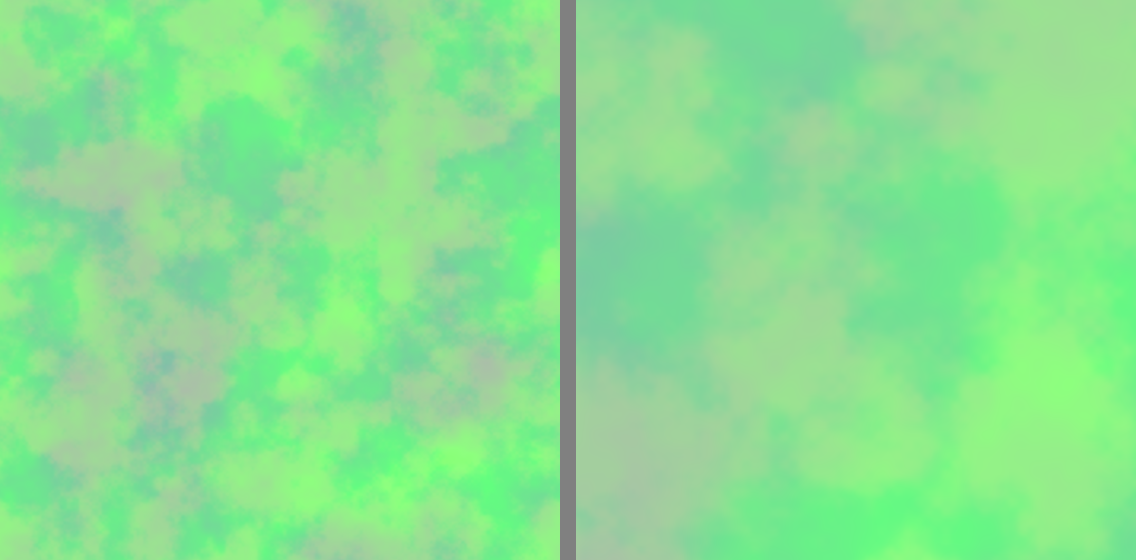
Left, the full canvas; right, a detail of the centre.
A WebGL 1 fragment shader for this texture:

```glsl
precision highp float;
// Draws a seamless mottled green cloud texture with soft teal and yellow-green patches.

uniform vec2 u_resolution;

const vec3 MEAN_COLOR = vec3(0.435, 0.884, 0.571); // colour inside a patch at middle tone
const vec3 TONE_SHIFT = vec3(-0.18, 0.40, -0.26);  // from greyish to vivid green
const float PATCH_RED = 0.17;                      // red added outside the patches
const float PATCH_LOW = 0.32;                      // noise level of a patch core
const float PATCH_HIGH = 0.63;                     // noise level of the flat ground
const float TONE_CELLS = 6.0;                      // whole cells across the canvas
const float PATCH_CELLS = 11.0;
const float TONE_GAIN = 0.55;
const float PATCH_GAIN = 0.60;
const int OCTAVES = 5;

float hash(vec2 cell, float seed) {
  return fract(sin(dot(cell, vec2(127.1, 311.7)) + seed * 74.7) * 43758.5453);
}

// Value noise that repeats after a whole number of cells.
float wrappedNoise(vec2 p, float period, float seed) {
  vec2 cell = floor(p);
  vec2 f = p - cell;
  vec2 w = f * f * f * (f * (f * 6.0 - 15.0) + 10.0);
  vec2 a = mod(cell, period);
  vec2 b = mod(cell + 1.0, period);
  float bottom = mix(hash(a, seed), hash(vec2(b.x, a.y), seed), w.x);
  float top = mix(hash(vec2(a.x, b.y), seed), hash(b, seed), w.x);
  return mix(bottom, top, w.y);
}

// Normalised sum of octaves; each octave is shifted to hide the lattice.
float clouds(vec2 uv, float cells, float gain, float seed) {
  float sum = 0.0;
  float total = 0.0;
  float weight = 1.0;
  for (int i = 0; i < OCTAVES; i++) {
    float layer = seed + float(i);
    vec2 shift = vec2(0.37, 0.71) * layer;
    sum += weight * wrappedNoise(uv * cells + shift, cells, layer);
    total += weight;
    weight *= gain;
    cells *= 2.0;
  }
  return sum / total;
}

void main() {
  vec2 uv = gl_FragCoord.xy / u_resolution;

  // Broad tone drift, then finer patches that flatten into the ground.
  float tone = clouds(uv, TONE_CELLS, TONE_GAIN, 3.0) - 0.5;
  float ground = smoothstep(PATCH_LOW, PATCH_HIGH,
                            clouds(uv, PATCH_CELLS, PATCH_GAIN, 19.0));

  vec3 color = MEAN_COLOR + TONE_SHIFT * tone;
  color.r += PATCH_RED * ground;
  gl_FragColor = vec4(clamp(color, 0.0, 1.0), 1.0);
}
```
